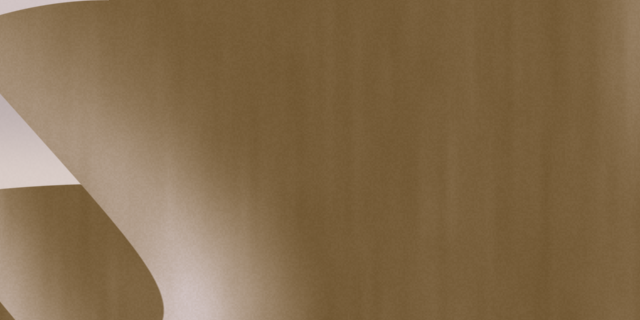
Give the GLSL for this background, as a WebGL 2 fragment shader.

```glsl
#version 300 es
precision highp float;

uniform vec2 u_resolution;
out vec4 fragColor;

// Palette: brown plus a warm lift that pales towards lilac white
const vec3 BROWN = vec3(0.46, 0.36, 0.22);
const vec3 LIFT = vec3(0.33, 0.34, 0.39);
const vec3 LIFT_CURVE = vec3(0.0, 0.03, 0.10);
const vec3 WALL_DIM = vec3(0.74, 0.69, 0.69);
const vec3 WALL_BRIGHT = vec3(0.85, 0.80, 0.78);
const vec3 WALL_TOP = vec3(0.82, 0.77, 0.77);

// Shape of the large curved surface, in canvas heights
const float EDGE_START = 0.708;
const float EDGE_SLOPE = 0.9;
const float EDGE_BEND = 0.129;
const float BEND_HEIGHT = 0.11;
const float RIM_DROP = 0.047;
const float RIM_WIDTH = 0.34;

// Surface texture
const float GRAIN_SCALE = 190.0;
const float GRAIN_AMOUNT = 0.075;
const vec2 STREAK_SCALE = vec2(34.0, 2.5);
const float STREAK_AMOUNT = 0.07;
const vec2 MOTTLE_SCALE = vec2(14.0, 9.0);
const float MOTTLE_AMOUNT = 0.04;

float hash(vec2 p) {
    vec3 q = fract(vec3(p.xyx) * 0.1031);
    q += dot(q, q.yzx + 33.33);
    return fract((q.x + q.y) * q.z);
}

float noise(vec2 p) {
    vec2 i = floor(p);
    vec2 f = fract(p);
    f = f * f * (3.0 - 2.0 * f);
    float low = mix(hash(i), hash(i + vec2(1.0, 0.0)), f.x);
    float high = mix(hash(i + vec2(0.0, 1.0)), hash(i + 1.0), f.x);
    return mix(low, high, f.y);
}

// Antialiased step: one where the signed distance is positive
float cover(float d) {
    float w = 1.0 / u_resolution.y;
    return smoothstep(-w, w, d);
}

vec3 plaster(float light) {
    return BROWN + light * (LIFT + LIFT_CURVE * light);
}

float leftEdge(float y) {
    return EDGE_SLOPE * (EDGE_START - y) - EDGE_BEND * exp(-y / BEND_HEIGHT);
}

// Light spilling from the left edge, with a faint glow at the right
float surfaceLight(vec2 p, float fromEdge) {
    float glowStart = 0.58 - 1.1 * p.y * p.y;
    float glowEnd = 1.06 - 0.5 * pow(p.y, 1.5);
    float strength = 0.52 + 0.5 * (1.0 - smoothstep(0.0, 0.75, p.y));
    float light = strength * (1.0 - smoothstep(glowStart, glowEnd, p.x));
    float rimShade = smoothstep(0.05, 0.25, p.y) * (1.0 - smoothstep(0.35, 0.6, p.y));
    light -= 0.18 * rimShade * exp(-max(fromEdge, 0.0) / 0.09);
    float band = (p.x - 1.43) / 0.14;
    light += 0.06 * exp(-band * band);
    light += 0.08 * smoothstep(1.68, 1.95, p.x);
    light += 0.34 * smoothstep(1.83, 2.04, p.x) * smoothstep(0.25, 0.95, p.y);
    return light;
}

// Smaller curved panel at the lower left
float panelLight(vec2 p) {
    float light = 0.85 * (1.0 - smoothstep(-0.08, 0.33, p.x + 0.5 * (p.y - 0.1)));
    light += 0.12 * smoothstep(0.2, 0.4, p.x) * (1.0 - smoothstep(0.1, 0.3, p.y));
    float corner = cover((0.057 - 1.2 * p.x - p.y) / 1.56);
    return mix(light, 0.06, corner);
}

void main() {
    vec2 p = gl_FragCoord.xy / u_resolution.y;

    // Shared texture of streaks, mottling and grain
    float streak = (noise(p * STREAK_SCALE) - 0.5) * STREAK_AMOUNT;
    float mottle = (noise(p * MOTTLE_SCALE + 17.0) - 0.5) * MOTTLE_AMOUNT;
    float grain = (noise(p * GRAIN_SCALE) - 0.5) * GRAIN_AMOUNT;
    float relief = streak + mottle + grain;

    // Pale wall, brighter towards the panel
    vec3 color = mix(WALL_BRIGHT, WALL_DIM, smoothstep(0.43, 0.7, p.y));
    color = mix(color, WALL_TOP, smoothstep(0.75, 0.9, p.y));
    color += grain * 0.15;

    // Panel with a gently rising top
    float panelTop = 0.409 + 0.09 * p.x - 0.12 * p.x * p.x;
    color = mix(color, plaster(panelLight(p) + relief), cover(panelTop - p.y));

    // Large surface between its left edge and its upper rim
    float fromEdge = (p.x - leftEdge(p.y)) / 1.3;
    float rimReach = max(1.0 - p.x / RIM_WIDTH, 0.0);
    float rim = 1.0 - RIM_DROP * rimReach * rimReach;
    float rimMask = mix(1.0, cover(rim - p.y), step(p.x, RIM_WIDTH));
    vec3 surface = plaster(surfaceLight(p, fromEdge) + relief);
    color = mix(color, surface, cover(fromEdge) * rimMask);

    fragColor = vec4(clamp(color, 0.0, 1.0), 1.0);
}
```
